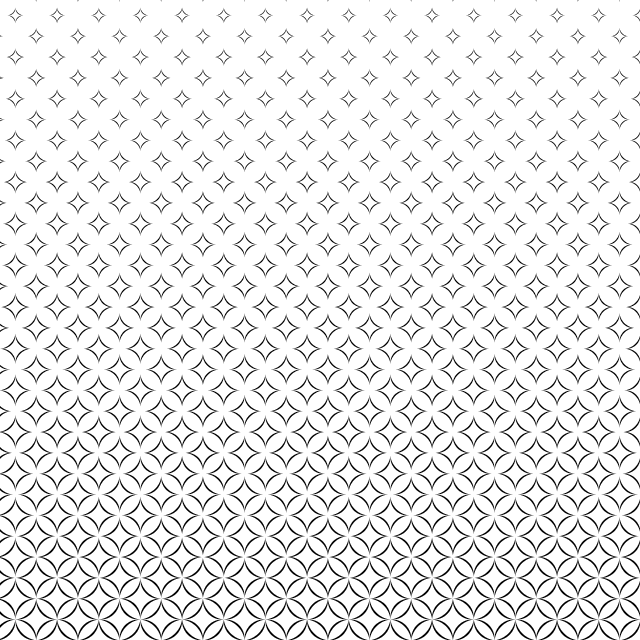
This pattern is drawn by a Shadertoy shader. Its source:

```glsl
// Black outlined four-point stars on a staggered lattice, growing from top to bottom.
#define PERIOD 0.0651
#define ORIGIN vec2(0.0241, 0.9759)
#define RADIUS_TOP 0.0122
#define RADIUS_BOTTOM 0.0338
#define STROKE 0.085
#define PAPER vec3(1.0)
#define INK vec3(0.0)

// Share of a pixel lying on the positive side of an edge
float coverage(float edgeDistance, float pixel) {
    return clamp(edgeDistance / pixel + 0.5, 0.0, 1.0);
}

// Four concave quarter circles, each stroke tapering towards the tips
float starOutline(vec2 p, float radius, float pixel) {
    vec2 q = abs(p);
    vec2 toArcCenter = vec2(radius) - q;
    float arcDistance = length(toArcCenter) - radius;
    vec2 direction = toArcCenter / max(length(toArcCenter), 1e-5);
    float taper = max(2.0 * direction.x * direction.y, 0.0);
    float halfWidth = 0.5 * STROKE * radius * taper;
    float stroke = coverage(arcDistance + halfWidth, pixel)
                 - coverage(arcDistance - halfWidth, pixel);
    return stroke * coverage(radius - max(q.x, q.y), pixel);
}

// One square grid of stars; the radius follows the height of each row
float starGrid(vec2 uv, vec2 origin, float pixel) {
    vec2 center = origin + PERIOD * round((uv - origin) / PERIOD);
    float radius = mix(RADIUS_BOTTOM, RADIUS_TOP, center.y);
    return starOutline(uv - center, radius, pixel);
}

void mainImage(out vec4 fragColor, in vec2 fragCoord) {
    vec2 uv = fragCoord / iResolution.y;
    float pixel = 1.0 / iResolution.y;

    // Two grids, offset by half a period, form the staggered rows
    float ink = 0.0;
    for (int layer = 0; layer < 2; layer++) {
        vec2 origin = ORIGIN + 0.5 * PERIOD * float(layer);
        ink = max(ink, starGrid(uv, origin, pixel));
    }
    fragColor = vec4(mix(PAPER, INK, ink), 1.0);
}
```
